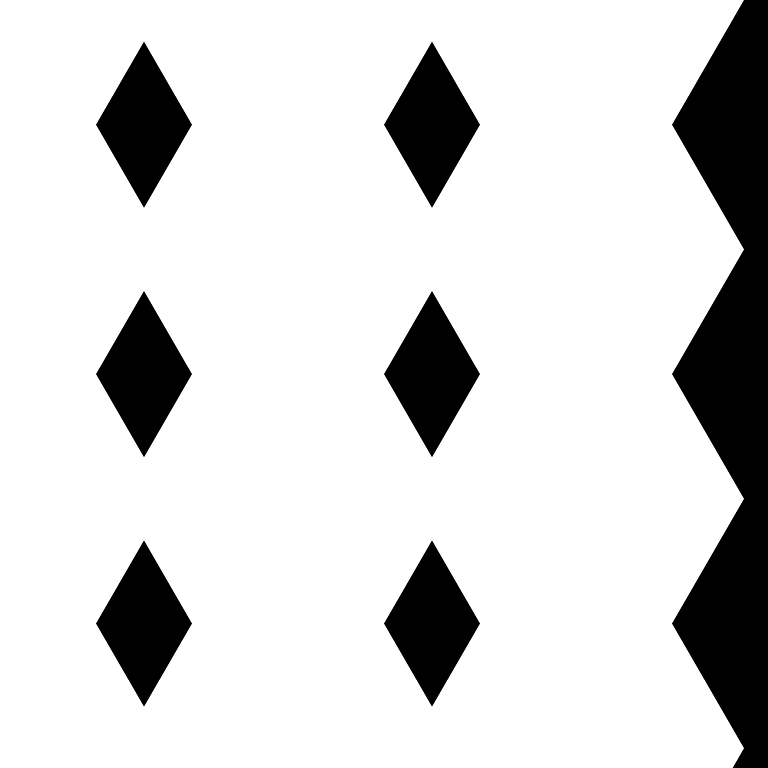
This pattern is drawn by a Shadertoy shader. Its source:

```glsl
// Upright black rhombi on white, in columns and rows, beside a solid black
// band whose left border is a zigzag. Both are distance functions in one
// repeated cell; all edges slope at 60 degrees.

#define COLUMN_PITCH 0.375      // cell width, in canvas units
#define HALF_WIDTH   0.0625     // rhombus centre to side tip
#define BAND_COLUMN  2.0        // column whose rhombus merges into the band
#define INK          vec3(0.0)
#define PAPER        vec3(1.0)

const float SLOPE = sqrt(3.0);
const float ROW_PITCH = COLUMN_PITCH * SLOPE * 0.5;

// Signed distance to the 60 degree edges of a rhombus centred at the origin
float rhombusDistance(vec2 p) {
    return (abs(p.x) + abs(p.y) / SLOPE - HALF_WIDTH) * SLOPE * 0.5;
}

// Signed distance to the zigzag; its teeth point left, one per row
float bandDistance(float x, float rowOffset) {
    float toothTip = (BAND_COLUMN + 0.5) * COLUMN_PITCH - HALF_WIDTH;
    return (toothTip + abs(rowOffset) / SLOPE - x) * SLOPE * 0.5;
}

void mainImage(out vec4 fragColor, in vec2 fragCoord) {
    // Canvas position, with rows counted from the top
    vec2 p = fragCoord / iResolution.xy;
    p.y = 1.0 - p.y;

    // Offset from the centre of the current cell
    vec2 pitch = vec2(COLUMN_PITCH, ROW_PITCH);
    vec2 cell = (fract(p / pitch) - 0.5) * pitch;

    // Union of rhombi and band, softened over one pixel
    float d = min(rhombusDistance(cell), bandDistance(p.x, cell.y));
    float halfPixel = 0.5 / min(iResolution.x, iResolution.y);
    float coverage = 1.0 - smoothstep(-halfPixel, halfPixel, d);

    fragColor = vec4(mix(PAPER, INK, coverage), 1.0);
}
```
